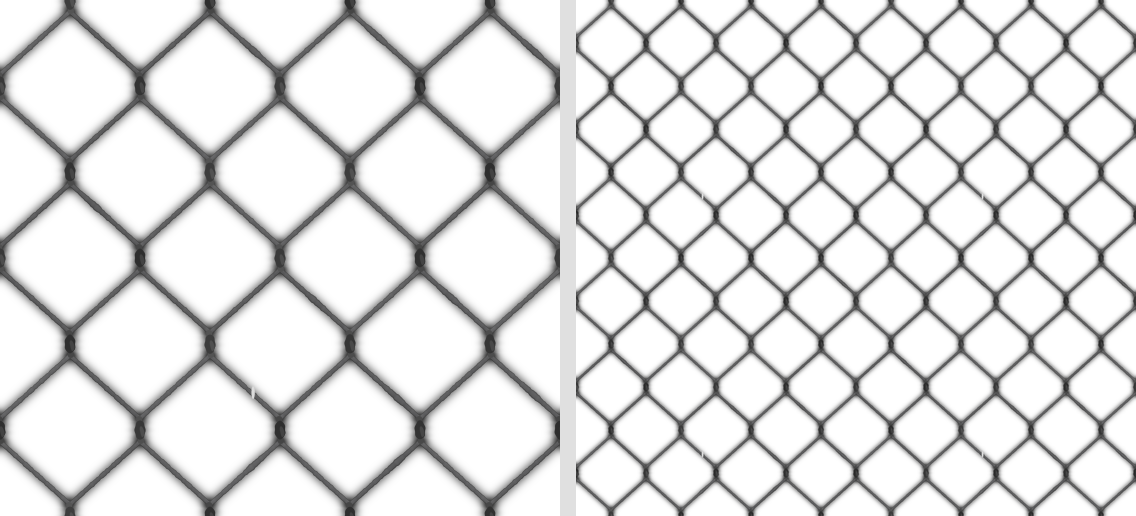
Left, the tile; right, the same tile 2 across and 2 down.
A WebGL 2 fragment shader for this pattern:

```glsl
#version 300 es
precision highp float;
// Chain-link fence: dark wires twisted into knots, with a soft shadow on white.
uniform vec2 u_resolution;
out vec4 outColor;

const vec2 REPEATS = vec2(4.0, 3.0);      // whole cells across and down
const vec2 CELL = vec2(1.0, 1.23);        // cell size, in cell widths
const float WIRE_HALF = 0.0165;           // half of the wire thickness
const float WIRE_START = 0.083;           // height above a knot where wires leave
const float ROUGHNESS = 0.0016;           // ragged wire edges
const float BULGE = 0.007;                // thickening on worn wires
const float BULGE_CHANCE = 0.2;
const vec2 KNOT_RADII = vec2(0.038, 0.068);
const vec2 JOINT = vec2(-0.006, 0.077);   // upper joint; the lower one is opposite
const float JOINT_RADIUS = 0.023;
const vec2 STRAND_POS = vec2(0.013, -0.012);
const vec2 STRAND_RADII = vec2(0.021, 0.044);
const float SHADOW = 0.40;
const vec2 SHADOW_FALLOFF = vec2(18.0, 400.0); // linear and squared terms
const vec2 NICK_POS = vec2(0.452, 0.239); // single chip, in canvas units
const vec2 NICK_RADII = vec2(0.012, 0.045);

const vec3 BACKGROUND = vec3(1.0);
const vec3 WIRE_COLOR = vec3(0.37, 0.37, 0.375);
const vec3 WIRE_EDGE = vec3(0.27);
const vec3 JOINT_COLOR = vec3(0.27);
const vec3 KNOT_COLOR = vec3(0.18);
const vec3 STRAND_COLOR = vec3(0.26);
const vec3 NICK_COLOR = vec3(0.86);

float hash(vec2 p) {
    return fract(sin(dot(p, vec2(12.99, 78.23))) * 4375.85);
}

float ellipse(vec2 p, vec2 r) {
    float k = length(p / r);
    return k * (k - 1.0) / max(length(p / (r * r)), 0.001);
}

// Returns distance to the wire axis, position along it, and signed side.
vec3 wireAxis(vec2 p) {
    vec2 a = vec2(0.0, WIRE_START);
    vec2 span = 0.5 * CELL - 2.0 * a;
    float t = clamp(dot(p - a, span) / dot(span, span), 0.0, 1.0);
    float side = dot(p - a, normalize(vec2(-span.y, span.x)));
    return vec3(length(p - a - span * t), t, side);
}

float glow(float d) {
    float x = max(d, 0.0);
    return SHADOW * exp(-x * (SHADOW_FALLOFF.x + SHADOW_FALLOFF.y * x));
}

float cover(float d, float px) {
    return smoothstep(0.7, -0.7, d / px);
}

void main() {
    vec2 uv = gl_FragCoord.xy / u_resolution;
    vec2 pixel = REPEATS * CELL / u_resolution;
    float px = max(pixel.x, pixel.y);

    // Two interleaved lattices of knots
    vec2 grid = uv * REPEATS - vec2(0.5, 0.0);
    vec2 cellA = floor(grid + 0.5);
    vec2 cellB = floor(grid);
    vec2 toA = (grid - cellA) * CELL;
    vec2 toB = (grid - cellB - 0.5) * CELL;
    vec2 idA = mod(cellA, REPEATS);
    bool nearA = dot(toA, toA) < dot(toB, toB);
    vec2 knot = nearA ? toA : toB;
    float knotSeed = hash(nearA ? idA + 3.0 : mod(cellB, REPEATS) + 17.5);

    // Wire, with ragged edges and occasional bulges
    vec2 q = abs(toA);
    vec2 quadrant = step(0.0, toA);
    float seed = hash(idA * 2.0 + quadrant + 5.0);
    vec3 wire = wireAxis(q);
    float t = wire.y;
    float phase = 6.283 * seed;
    float rough = sin(t * 37.0 + phase) + 0.7 * sin(t * 83.0 + phase * 3.0)
                + 0.5 * sin(t * 141.0 - phase * 5.0);
    float worn = step(1.0 - BULGE_CHANCE, hash(vec2(seed * 9.0, 2.0)));
    float along = (t - mix(0.3, 0.7, fract(seed * 7.0))) / 0.12;
    float halfWidth = WIRE_HALF + ROUGHNESS * rough * 4.0 * t * (1.0 - t)
                    + BULGE * worn * exp(-along * along);
    float wireDist = wire.x - halfWidth;

    // Knot body, joints and front strand
    float bodyDist = ellipse(knot, KNOT_RADII) + 0.002 * sin(knot.y * 110.0 + 6.283 * knotSeed);
    float jointDist = length(knot - JOINT * (knot.y < 0.0 ? -1.0 : 1.0)) - JOINT_RADIUS;
    vec2 strand = knot - STRAND_POS;
    strand.x += 0.006 * sin(knot.y * 45.0);
    float strandDist = ellipse(strand, STRAND_RADII);

    // Shadow of the nearest wires, mirrored about the cell borders, and the knot
    float light = 1.0 - glow(min(bodyDist, jointDist));
    light *= 1.0 - glow(wire.x - WIRE_HALF);
    for (int i = 0; i < 4; i++) {
        vec2 m = q;
        if (i < 2) m.x = float(i) - q.x;
        else m.y = float(i - 2) * CELL.y - q.y;
        light *= 1.0 - glow(wireAxis(m).x - WIRE_HALF);
    }
    vec3 color = BACKGROUND * light;

    // Paint the parts from back to front
    float across = wire.x / halfWidth;
    vec3 wireColor = mix(WIRE_COLOR, WIRE_EDGE, smoothstep(0.45, 1.0, across));
    wireColor += 0.03 * clamp(wire.z / halfWidth, -1.0, 1.0) * sign(toA.y)
               + 0.008 * rough + 0.03 * (seed - 0.5);
    color = mix(color, wireColor, cover(wireDist, px));
    vec2 chip = (uv - NICK_POS) * REPEATS * CELL;
    color = mix(color, NICK_COLOR, cover(ellipse(chip, NICK_RADII), px));

    float tone = 0.07 * knotSeed * knotSeed;
    color = mix(color, JOINT_COLOR + tone, cover(jointDist, px));
    color = mix(color, KNOT_COLOR + tone, cover(bodyDist, px));
    vec3 strandColor = mix(STRAND_COLOR, KNOT_COLOR, smoothstep(-0.012, 0.0, strandDist));
    color = mix(color, strandColor + tone, cover(max(strandDist, bodyDist), px));
    outColor = vec4(color, 1.0);
}
```
